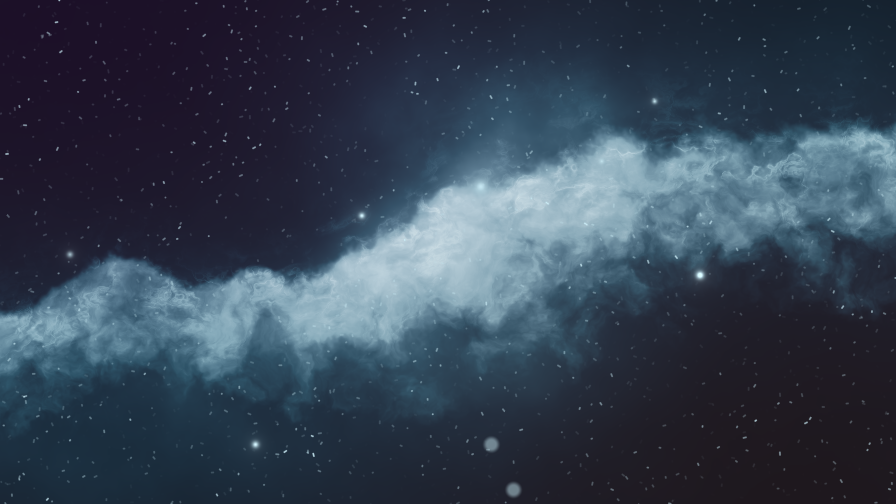
Give the GLSL for this background, as a Shadertoy shader.

```glsl
const float ASPECT = 1.7778;
const float WARP = 0.055;           // turbulence of the cloud outline
const float FILAMENT_GAIN = 1.0;
const float CORE_GAIN = 1.75;
const float FLECK_GAIN = 0.7;
const vec3 STAR_COLOR = vec3(0.76, 0.89, 0.93);
const vec3 PURPLE_SHIFT = vec3(-0.01, -0.05, -0.01);
const vec3 WARM_SHIFT = vec3(0.0, -0.02, -0.05);
const vec3 TEAL_SHIFT = vec3(-0.04, 0.005, 0.0);
// Dark sky to luminous gas
const vec3 PALETTE[7] = vec3[7](
    vec3(0.115, 0.105, 0.155), vec3(0.15, 0.19, 0.26), vec3(0.21, 0.33, 0.41),
    vec3(0.36, 0.49, 0.57), vec3(0.54, 0.67, 0.73), vec3(0.72, 0.81, 0.85),
    vec3(0.86, 0.92, 0.93));
// Evenly spaced controls of the band: upper edge, thickness
const vec2 BAND[9] = vec2[9](
    vec2(0.385, 0.22), vec2(0.472, 0.24), vec2(0.440, 0.21),
    vec2(0.495, 0.27), vec2(0.620, 0.36), vec2(0.688, 0.38),
    vec2(0.718, 0.33), vec2(0.730, 0.31), vec2(0.755, 0.35));
// Prominent stars: position, radius, brightness
const vec4 STARS[7] = vec4[7](
    vec4(1.389, 0.454, 0.008, 1.0), vec4(0.507, 0.118, 0.007, 0.8),
    vec4(0.718, 0.572, 0.006, 0.8), vec4(0.954, 0.630, 0.014, 0.7),
    vec4(1.194, 0.680, 0.005, 0.6), vec4(1.299, 0.799, 0.005, 0.7),
    vec4(0.139, 0.495, 0.006, 0.6));

vec2 hash2(vec2 p) {
    vec3 a = fract(p.xyx * vec3(0.1031, 0.1030, 0.0973));
    a += dot(a, a.yzx + 33.33);
    return fract((a.xx + a.yz) * a.zy);
}
float cornerSlope(vec2 cell, vec2 corner, vec2 f) {
    float angle = 6.2832 * hash2(cell + corner).x;
    return dot(vec2(cos(angle), sin(angle)), f - corner);
}
float gradientNoise(vec2 p) {
    vec2 c = floor(p), f = p - c, e = vec2(0.0, 1.0);
    vec2 w = f * f * f * (f * (f * 6.0 - 15.0) + 10.0);
    return 1.5 * mix(mix(cornerSlope(c, e.xx, f), cornerSlope(c, e.yx, f), w.x),
                     mix(cornerSlope(c, e.xy, f), cornerSlope(c, e.yy, f), w.x), w.y);
}
float fbm(vec2 p) {
    float sum = 0.0, gain = 0.55;
    for (int i = 0; i < 5; i++, gain *= 0.55) {
        sum += gain * gradientNoise(p);
        p = mat2(1.6, 1.2, -1.2, 1.6) * p + 7.3;
    }
    return sum;
}
float blob(vec2 p, vec2 center, vec2 size) {
    vec2 q = (p - center) / size;
    return exp(-dot(q, q));
}
// Catmull-Rom curve through the band controls
vec2 bandAt(float x) {
    float u = clamp(x / ASPECT, 0.0, 0.9999) * 8.0, t = fract(u);
    int i = int(u);
    vec2 a = BAND[max(i - 1, 0)], b = BAND[i], c = BAND[i + 1], d = BAND[min(i + 2, 8)];
    return b + 0.5 * t * (c - a + t * (2.0 * a - 5.0 * b + 4.0 * c - d
        + t * (3.0 * (b - c) + d - a)));
}
float ambientLevel(vec2 p) {
    float haze = 0.1 + 1.75 * blob(p, vec2(1.0, 0.67), vec2(0.34, 0.25));
    haze += 0.9 * blob(p, vec2(0.25, 0.18), vec2(0.50, 0.25));
    haze += 1.2 * blob(p, vec2(0.92, 0.32), vec2(0.32, 0.22));
    haze += 0.55 * blob(p, vec2(1.60, 0.75), vec2(0.50, 0.22));
    return haze * (1.0 + 0.4 * fbm(p * 4.0 + 3.0));
}
float cloudLevel(vec2 p) {
    vec2 swirl = vec2(fbm(p * 7.0), fbm(p * 7.0 + 31.0));
    vec2 q = p + WARP * swirl, band = bandAt(q.x);
    float below = band.x - q.y, depth = below / band.y;
    float erosion = fbm(q * 8.0 + 12.0);
    float ragged = depth + 0.5 * erosion * smoothstep(0.0, 0.4, depth);
    float mask = smoothstep(-0.07, 0.10, depth) * (1.0 - smoothstep(0.3, 1.15, ragged));
    // Broken threads drift along the band
    vec2 flow = vec2(q.x * 7.0, below * 14.0) + 1.2 * swirl;
    float threads = pow(max(1.0 - abs(fbm(flow)) * 1.8, 0.0), 3.0);
    threads *= smoothstep(-0.35, 0.3, fbm(p * 10.0 + 50.0));
    float rim = exp(-max(depth, 0.0) * 2.6);
    float body = 1.6 + 0.9 * rim - 1.3 * erosion + 0.9 * fbm(q * 20.0);
    float outer = exp(-abs(depth + 0.05) * 6.0);
    return mask * (body + FILAMENT_GAIN * threads * (0.4 + rim))
         + 0.8 * outer * threads + 0.45 * exp(-abs(depth - 0.4) * 2.2);
}
float coreLevel(vec2 p) {
    vec2 q = mat2(0.86, -0.51, 0.51, 0.86) * (p - vec2(0.79, 0.485));
    float core = blob(q, vec2(0.0), vec2(0.19, 0.08));
    core += 0.5 * blob(p, vec2(0.56, 0.36), vec2(0.13, 0.08));
    return core + 0.5 * blob(p, vec2(0.954, 0.63), vec2(0.07));
}
// Small slanted flecks, one candidate per cell of turned grids
float flecks(vec2 p, float pixel) {
    float light = 0.0;
    for (float i = 0.0; i < 4.0; i++) {
        float size = 0.033 + 0.009 * i, turn = 0.5 + 0.7 * i;
        vec2 g = mat2(cos(turn), sin(turn), -sin(turn), cos(turn)) * p / size + 40.0 + 17.0 * i;
        vec2 cell = floor(g), rnd = hash2(cell + 5.0);
        vec2 d = (g - cell - 0.12 - 0.76 * hash2(cell + 91.0)) * size;
        vec2 axis = vec2(cos(6.28 * rnd.x), sin(6.28 * rnd.x));
        d -= axis * clamp(dot(d, axis), -0.0025 * rnd.x, 0.0025 * rnd.x);
        light += pow(rnd.y, 5.0) * (1.0 - smoothstep(0.0002, 0.0012 + pixel, length(d)));
    }
    return light * (0.8 + 0.8 * gradientNoise(p * 5.0));
}
void mainImage(out vec4 fragColor, in vec2 fragCoord) {
    vec2 p = fragCoord / iResolution.xy * vec2(ASPECT, 1.0);
    float level = ambientLevel(p) + cloudLevel(p) + CORE_GAIN * coreLevel(p);
    level = clamp(level - 0.45 * max(level - 4.0, 0.0), 0.0, 5.999);
    vec3 color = mix(PALETTE[int(level)], PALETTE[int(level) + 1], fract(level));
    // Corner tints
    color += PURPLE_SHIFT * blob(p, vec2(0.1, 1.0), vec2(0.75, 0.5));
    color += WARM_SHIFT * blob(p, vec2(1.6, 0.0), vec2(0.65, 0.42));
    color += TEAL_SHIFT * blob(p, vec2(1.75, 1.0), vec2(0.65, 0.3));
    color += TEAL_SHIFT * blob(p, vec2(0.2, 0.1), vec2(0.6, 0.3));
    // Flecks, stars and soft discs
    float light = FLECK_GAIN * flecks(p, 1.0 / iResolution.y);
    for (int i = 0; i < 7; i++) {
        float r = length(p - STARS[i].xy) / STARS[i].z;
        light += STARS[i].w * (exp(-r * r) + 0.25 * exp(-r * 0.55));
    }
    float disc = min(length(p - vec2(0.975, 0.118)), length(p - vec2(1.019, 0.028)));
    light += 0.5 * (1.0 - smoothstep(0.008, 0.019, disc));
    color = mix(color, STAR_COLOR, clamp(light, 0.0, 1.0)) + 0.2 * max(light - 0.6, 0.0);
    fragColor = vec4(clamp(color, 0.0, 1.0), 1.0);
}
```
